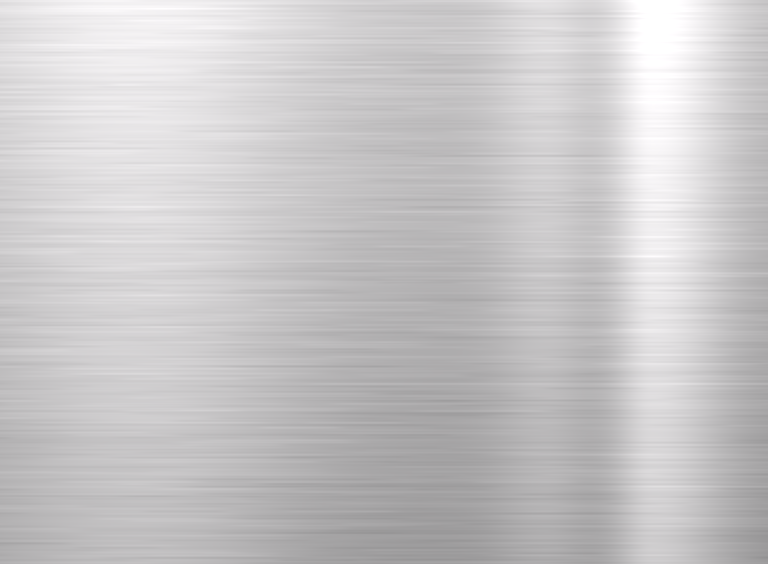
Write a Shadertoy shader that draws this texture.

```glsl
const vec3 METAL_TINT = vec3(1.002, 0.994, 1.0);
const float BASE_TONE = 0.688;
const float VERTICAL_FALLOFF = 0.26;  // relative change from bottom to top
const float EDGE_SHADE = 0.02;

// Reflections: centre, left width, right width, strength
const vec4 BROAD_SHEEN = vec4(0.18, 0.24, 0.23, 0.16);
const vec4 SOFT_BAND = vec4(0.71, 0.07, 0.06, 0.09);
const vec4 HIGHLIGHT = vec4(0.85, 0.052, 0.10, 0.23);

// Brush layers: cells per canvas height in x and y, contrast
const vec3 FINE_BRUSH = vec3(3.6, 230.0, 0.028);
const vec3 MEDIUM_BRUSH = vec3(2.4, 140.0, 0.014);
const vec3 COARSE_BRUSH = vec3(1.6, 60.0, 0.004);

float hash(vec2 p) {
    vec3 q = fract(vec3(p.xyx) * 0.1031);
    q += dot(q, q.yzx + 33.33);
    return fract((q.x + q.y) * q.z);
}

// Bell curve with a different width on each side
float reflection(float x, vec4 band) {
    float d = x - band.x;
    d /= d < 0.0 ? band.y : band.z;
    return band.w * exp(-d * d);
}

// Cellular noise: one tapered light or dark hair per stretched cell
float brushedHairs(vec2 p, vec3 layer) {
    p *= layer.xy;
    // Stagger the rows so that hair ends never line up
    float row = floor(p.y);
    float sum = 0.0;
    for (int j = -1; j <= 1; j++) {
        float y = row + float(j);
        float x = p.x + 17.0 * hash(vec2(y, layer.y));
        for (int i = -1; i <= 1; i++) {
            vec2 id = vec2(floor(x) + float(i), y);
            vec2 centre = id + vec2(hash(id + layer.y), 0.3 + 0.4 * hash(id + 71.7));
            float halfLength = mix(0.3, 1.0, hash(id + 23.1));
            vec2 d = abs(vec2(x, p.y) - centre);
            float along = 1.0 - smoothstep(0.6 * halfLength, halfLength, d.x);
            float across = 1.0 - smoothstep(0.0, 0.75, d.y);
            sum += (2.0 * hash(id + 137.3) - 1.0) * along * across;
        }
    }
    return sum * layer.z;
}

void mainImage(out vec4 fragColor, in vec2 fragCoord) {
    vec2 uv = fragCoord / iResolution.xy;
    vec2 p = fragCoord / iResolution.y;

    // Smooth studio lighting
    float tone = BASE_TONE - EDGE_SHADE * smoothstep(0.85, 1.0, uv.x);
    tone += reflection(uv.x, BROAD_SHEEN);
    tone += reflection(uv.x, SOFT_BAND);
    tone += reflection(uv.x, HIGHLIGHT);
    tone *= 1.0 + VERTICAL_FALLOFF * (uv.y - 0.5);

    // Horizontal brushing
    tone += brushedHairs(p, FINE_BRUSH);
    tone += brushedHairs(p, MEDIUM_BRUSH);
    tone += brushedHairs(p, COARSE_BRUSH);

    fragColor = vec4(clamp(tone * METAL_TINT, 0.0, 1.0), 1.0);
}
```
